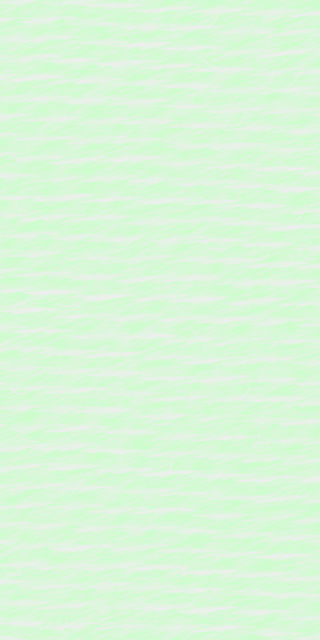
Write a Shadertoy shader that draws this texture.

```glsl
// Pale green twisted yarn wound in 33 slightly sloping rows with whitish fuzzy grooves.

vec2 hash2(vec2 p) {
    vec3 h = fract(p.xyx * vec3(0.1031, 0.1030, 0.0973));
    h += dot(h, h.yzx + 33.33);
    return fract((h.xx + h.yz) * h.zy);
}

// Cellular noise: distance to the nearest scattered point
float cellDistance(vec2 p) {
    vec2 id = floor(p), f = fract(p);
    float nearest = 2.0;
    for (int j = -1; j <= 1; j++)
        for (int i = -1; i <= 1; i++) {
            vec2 cell = vec2(i, j);
            nearest = min(nearest, length(cell + hash2(id + cell + 50.0) - f));
        }
    return nearest;
}

mat2 turn(float a) {
    return mat2(cos(a), -sin(a), sin(a), cos(a));
}

// Pointed, tilted wisps lying nearly end to end in the groove between two rows
float grooveWisps(float x, float v, float fuzz) {
    float groove = floor(v + 0.5), f = v - groove;
    float u = x * 6.5 + hash2(vec2(groove, 7.0)).x * 5.0;
    float wisps = 0.0;
    for (int j = -1; j <= 1; j++) {
        float id = floor(u) + float(j);
        vec2 rnd = hash2(vec2(id + 20.0, groove + 11.0));
        float a = u - id - 0.5 + 0.3 * (rnd.x - 0.5);
        float bend = 0.3 * a - 0.12 * a * a * a + 0.1 * (rnd.y - 0.5);
        float d = abs(f - bend + 0.2 * (fuzz - 0.5));
        float taper = max(0.0, 1.0 - abs(a) * 1.35);
        float width = (0.13 + 0.09 * rnd.y) * taper;
        float wisp = (1.0 - smoothstep(width * 0.4, width + 0.03, d))
                   * smoothstep(0.0, 0.35, taper);
        wisps = max(wisps, wisp * (0.6 + 0.4 * rnd.x));
    }
    return wisps;
}

// Sparse short curved hairs standing off the yarn
float strayHairs(vec2 p) {
    vec2 id = floor(p * 7.0), rnd = hash2(id + 90.0);
    vec2 q = turn(rnd.x * 1.6 - 0.5) * (fract(p * 7.0) - 0.5);
    float d = abs(q.y - (rnd.y - 0.5) * 3.0 * q.x * q.x);
    float thin = 1.0 - smoothstep(0.008, 0.03, d);
    return thin * (1.0 - smoothstep(0.15, 0.33, abs(q.x))) * step(0.65, rnd.y);
}

void mainImage(out vec4 fragColor, in vec2 fragCoord) {
    vec2 p = fragCoord / iResolution.xy * vec2(1.0, 2.0);

    // Row coordinate: gentle fall to the right plus a slow wobble
    float v = 16.5 * (p.y + 0.045 * p.x)
            + 0.07 * sin(7.0 * p.x + 5.0 * p.y) + 0.05 * sin(15.0 * p.x - 9.0 * p.y);
    float row = floor(v), f = fract(v);

    // Fine fibres rising to the right at three scales
    float coarse = 1.0 - cellDistance(turn(0.3) * p * vec2(13.0, 75.0));
    float fine = 1.0 - cellDistance(turn(0.45) * p * vec2(28.0, 150.0) + 40.0);
    float wiry = 1.0 - cellDistance(turn(0.2) * p * vec2(45.0, 210.0) + 90.0);
    float fuzz = 0.45 * coarse + 0.3 * fine + 0.25 * wiry;

    // Slanted plies of the twist within each row, and slow fading over the skein
    float ply = sin(6.2832 * (6.5 * p.x - 0.8 * f + hash2(vec2(row, 3.0)).x));
    float edge = exp(-20.0 * pow(0.5 - abs(f - 0.5), 2.0));
    float fade = sin(4.0 * p.x + 3.0 * p.y) * sin(5.0 * p.y - 2.0 * p.x + 1.0);

    float tone = 0.22 + 1.5 * (fuzz - 0.52) + 0.1 * ply + 0.17 * edge + 0.05 * fade;
    tone = mix(tone, 1.03 + 0.6 * (fuzz - 0.5), 0.9 * grooveWisps(p.x, v, fuzz));
    tone = mix(tone, 1.2, 0.6 * strayHairs(p + 0.03 * sin(p.yx * 9.0)));

    vec3 mint = vec3(0.805, 0.988, 0.805), whitish = vec3(0.915, 0.945, 0.915);
    fragColor = vec4(mix(mint, whitish, clamp(tone, 0.0, 1.2)), 1.0);
}
```
